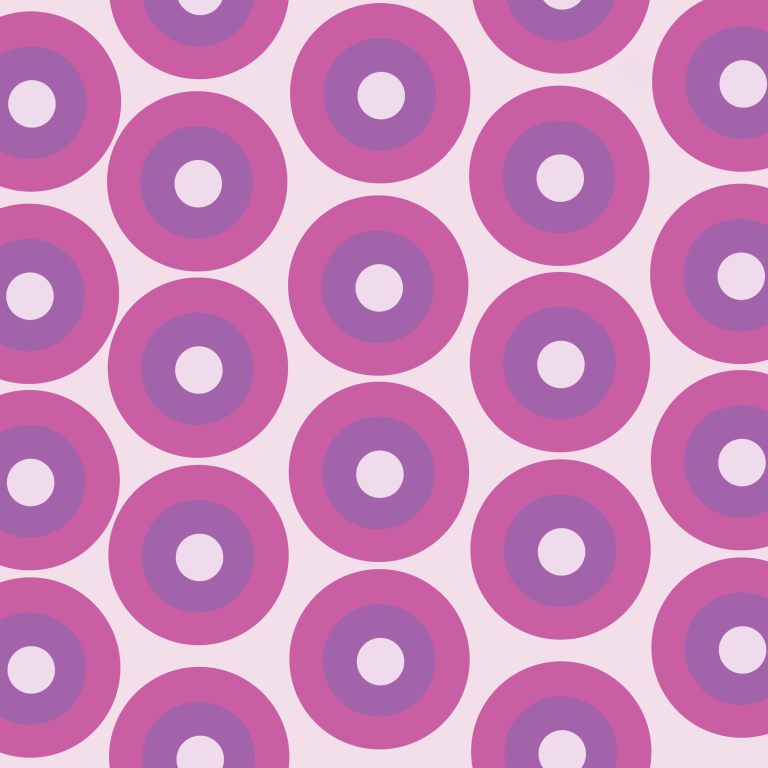
Give the GLSL for this pattern, as a three.js fragment shader.

```glsl
varying vec2 vUv;

const float HALF_PI = 1.5707963;
const int COLUMNS = 5;
const int ROWS = 5;

const vec3 PAPER = vec3(0.949, 0.873, 0.918);
const vec3 PINK = vec3(0.79, 0.37, 0.64);
const vec3 PURPLE = vec3(0.64, 0.39, 0.67);
const vec3 PALE = vec3(0.938, 0.86, 0.92);

// Smooth coverage of a filled circle
float disc(vec2 p, vec2 center, float radius, float soft) {
  return 1.0 - smoothstep(-soft, soft, length(p - center) - radius);
}

// Uneven row spacing and sideways wobble, repeating every four rows
vec2 rowShift(float row) {
  float a = row * HALF_PI;
  float x = -0.0001 - 0.00085 * sin(a) + 0.00085 * cos(a) + 0.00045 * cos(2.0 * a);
  float settle = -0.0067 * sin(a) + 0.0035 * (1.0 - cos(a)) + 0.0028 * sin(a) * sin(a);
  return vec2(x, settle - 0.25 * row);
}

// Center of the topmost dot in a column; odd columns are staggered
vec2 columnTop(float column, float odd) {
  float x = max(0.0391, 0.0225 + 0.2357 * column);
  float evenDrop = 0.1322 - 0.0043 * column - 0.00055 * column * column;
  float oddDrop = -0.0107 - 0.0036 * column;
  return vec2(x, 1.0 - mix(evenDrop, oddDrop, odd));
}

// Three nested discs, each slightly off center
vec3 paintDot(vec3 base, vec2 p, vec2 center, float soft) {
  vec3 color = mix(base, PINK, disc(p, center, 0.1174, soft));
  color = mix(color, PURPLE, disc(p, center + vec2(-0.0007, -0.0015), 0.0734, soft));
  return mix(color, PALE, disc(p, center + vec2(0.0013, -0.0031), 0.0309, soft));
}

void main() {
  float soft = 0.7 * fwidth(vUv.x);

  // Faint stain on the paper
  float stain = disc(vUv, vec2(0.8255, 0.9075), 0.024, soft);
  vec3 color = mix(PAPER, PALE, 0.35 * stain);

  // Staggered columns of dots
  for (int i = 0; i < COLUMNS; i++) {
    float column = float(i);
    float odd = mod(column, 2.0);
    vec2 top = columnTop(column, odd);
    for (int j = 0; j < ROWS; j++) {
      float row = float(j);
      // Even columns hold one dot fewer
      if (row < 3.5 + odd) {
        color = paintDot(color, vUv, top + rowShift(row), soft);
      }
    }
  }

  gl_FragColor = vec4(color, 1.0);
}
```
